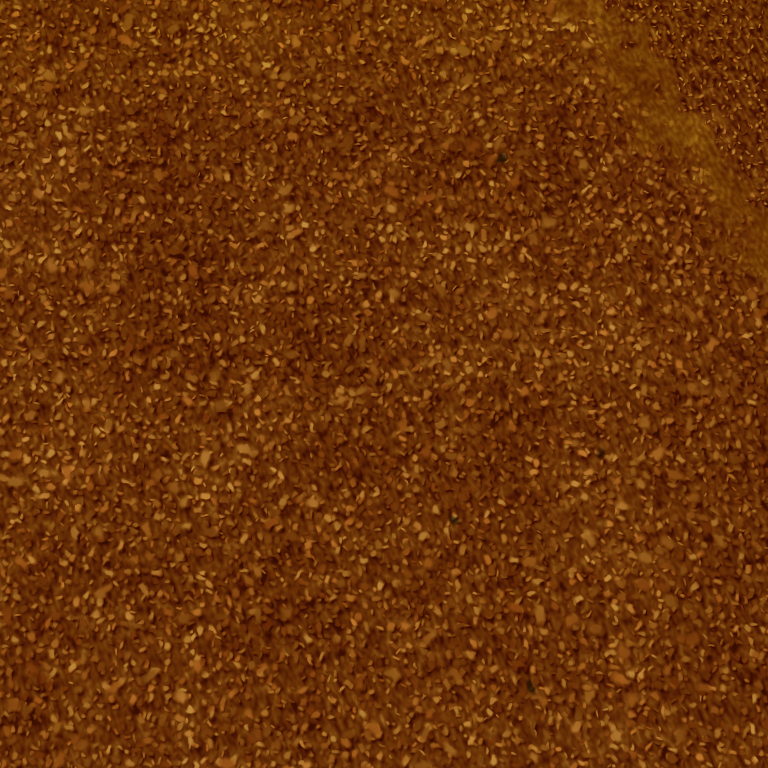
A WebGL 1 fragment shader for this texture:

```glsl
precision highp float;
// Coarse brown sand: soft, elongated grains of three sizes lie on streaky,
// patchy ground. A broken ochre ridge crosses the upper right corner, with
// finer, harsher sand behind it. One tone value is mapped to a colour ramp.

uniform vec2 u_resolution;

const float TAU = 6.2831853;

vec2 hash2(vec2 p) {
  vec2 k = vec2(dot(p, vec2(127.1, 311.7)), dot(p, vec2(269.5, 183.3)));
  return fract(sin(k) * 43758.547);
}

vec2 rotate(vec2 p, float angle) {
  float c = cos(angle), s = sin(angle);
  return vec2(c * p.x + s * p.y, c * p.y - s * p.x);
}

float corner(vec2 cell, vec2 offset) {
  float angle = TAU * hash2(cell).x;
  return dot(vec2(cos(angle), sin(angle)), offset);
}

// Gradient noise, roughly -0.7 to 0.7
float noise(vec2 p) {
  vec2 i = floor(p), f = fract(p);
  vec2 u = f * f * f * (f * (f * 6.0 - 15.0) + 10.0);
  vec2 e = vec2(1.0, 0.0);
  float low = mix(corner(i, f), corner(i + e.xy, f - e.xy), u.x);
  float high = mix(corner(i + e.yx, f - e.yx), corner(i + e.xx, f - e.xx), u.x);
  return mix(low, high, u.y);
}

// Noise drawn out along steep lines falling to the right
float streaks(vec2 p, float scale) {
  return noise(rotate(p, 0.4) * vec2(scale, 0.6 * scale));
}

// Coverage of one rounded, slightly boxy pebble with soft edges
float pebble(vec2 p, float angle, vec2 axes) {
  vec2 q = abs(rotate(p, angle)) / axes;
  float d = mix(length(q), max(q.x, q.y) * 1.12, 0.3);
  return 1.0 - smoothstep(0.4, 1.4, d);
}

// Scattered grains: x coverage, y brightness, z shadow, w redness
vec4 grains(vec2 p, float cells, float size, float density, float seed) {
  p *= cells;
  vec2 base = floor(p);
  vec4 result = vec4(0.0);
  for (int j = -1; j <= 1; j++) {
    for (int i = -1; i <= 1; i++) {
      vec2 cell = base + vec2(float(i), float(j));
      vec2 place = hash2(cell + seed);
      vec2 form = hash2(cell + seed + 17.3);
      vec2 kind = hash2(cell + seed + 41.9);
      vec2 offset = p - cell - mix(vec2(0.1), vec2(0.9), place);
      float angle = 1.9 + 2.8 * (form.x - 0.5);
      vec2 axes = size * vec2(mix(0.75, 1.35, form.y), mix(0.45, 0.85, kind.x));
      float present = step(kind.y, density);
      float cover = present * pebble(offset, angle, axes);
      float shade = present * pebble(offset - size * vec2(0.5, -0.65), angle, axes);
      if (cover > result.x) {
        result.xyw = vec3(cover, fract(place.x * 7.0 + form.y), fract(place.y * 9.0));
      }
      result.z = max(result.z, shade);
    }
  }
  return result;
}

// Lays a grain layer over x tone, y redness
vec2 scatter(vec2 surface, vec4 grain, float dimmest, float brightest) {
  surface.x -= 1.1 * grain.z * (1.0 - grain.x);
  vec2 top = vec2(mix(dimmest, brightest, grain.y), grain.w * grain.w);
  return mix(surface, top, grain.x);
}

vec3 ramp(float tone) {
  vec3 c = mix(vec3(0.22, 0.05, 0.005), vec3(0.3, 0.09, 0.01), clamp(tone + 1.0, 0.0, 1.0));
  c = mix(c, vec3(0.36, 0.15, 0.02), clamp(tone, 0.0, 1.0));
  c = mix(c, vec3(0.41, 0.19, 0.02), clamp(tone - 1.0, 0.0, 1.0));
  c = mix(c, vec3(0.46, 0.25, 0.05), clamp(tone - 2.0, 0.0, 1.0));
  c = mix(c, vec3(0.55, 0.33, 0.09), clamp(tone - 3.0, 0.0, 1.0));
  return mix(c, vec3(0.74, 0.54, 0.24), clamp(0.5 * tone - 2.0, 0.0, 1.0));
}

void main() {
  vec2 uv = gl_FragCoord.xy / min(u_resolution.x, u_resolution.y);

  // Slight perspective, and a warp that roughens the grain outlines
  vec2 p = (uv - 0.5) * (1.0 + 0.15 * uv.y);
  vec2 rough = p + 0.003 * vec2(noise(p * 110.0), noise(p * 110.0 + 31.7));

  // Main field, with patches that also tint the grains
  float fine = streaks(p, 170.0);
  float medium = streaks(p + 5.3, 90.0);
  float patches = noise(p * 5.0) + noise(p * 14.0) + 1.2 * noise(p * 36.0);
  vec2 surface = vec2(1.5 + 2.4 * fine + 2.6 * medium, 0.0);
  surface = scatter(surface, grains(rough, 88.0, 0.36, 0.75, 3.0), 2.0, 5.2);
  surface = scatter(surface, grains(rough, 54.0, 0.33, 0.72, 11.0), 2.3, 5.8);
  surface = scatter(surface, grains(rough, 27.0, 0.27, 0.25, 23.0), 3.0, 4.8);
  surface.x += 0.85 * patches;

  // Ridge and the finer sand behind it
  float across = dot(uv - vec2(0.89, 0.83), vec2(0.8, 0.6));
  across += 0.05 * noise(uv * 14.0) + 0.05 * noise(uv * 40.0);
  float ridge = smoothstep(-0.06, 0.0, across) * (1.0 - smoothstep(0.01, 0.04, across));
  float behind = smoothstep(0.01, 0.04, across);
  vec2 harsh = vec2(1.3 + 3.4 * fine + 3.0 * medium, 0.0);
  harsh = scatter(harsh, grains(rough, 110.0, 0.36, 0.7, 37.0), 2.2, 5.6);
  surface = mix(surface, harsh, behind);
  surface = mix(surface, vec2(2.5 + 1.8 * fine + 0.9 * patches, 0.0), 0.75 * ridge);

  // Colour: reddish grains, ochre ridge and far edge, rare dark pits
  vec3 color = ramp(surface.x);
  color *= mix(vec3(1.0), vec3(1.02, 0.86, 0.7), surface.y);
  float ochre = max(ridge, 0.4 * smoothstep(0.75, 1.0, uv.y));
  color = mix(color, color * vec3(1.02, 1.07, 0.6), ochre);
  float pit = grains(rough, 8.0, 0.06, 0.035, 53.0).x;
  gl_FragColor = vec4(color * (1.0 - 0.55 * pit), 1.0);
}
```
